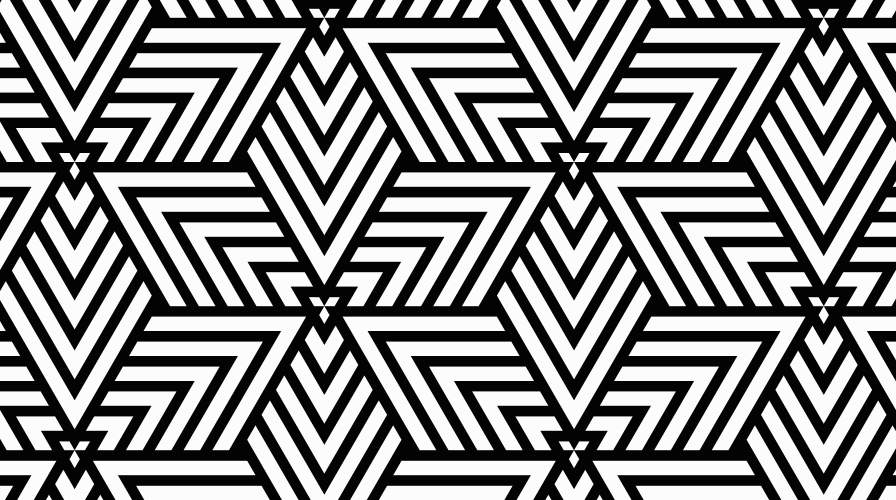
Reproduce this pattern procedurally as a WebGL 2 fragment shader.

```glsl
#version 300 es
precision highp float;
// Star lattice of rhombi, each filled with nested black and white chevrons.

uniform vec2 u_resolution;
out vec4 fragColor;

// Lengths on the canvas are fractions of its width.
const vec2 NODE = vec2(0.0833, 0.3773);   // one point where six rhombi meet
const float ROW_HEIGHT = 0.1609;          // distance between opposite rhombus sides
// Stripe sizes are fractions of the row height.
const float STRIPE_PERIOD = 0.173;
const float STRIPE_WIDTH = 0.073;
const vec3 INK = vec3(0.01);
const vec3 PAPER = vec3(0.99);
const int SAMPLES = 5;                    // per axis, for smooth edges
const float HALF_SQRT3 = 0.8660254;

// Distance to the nearer of the two sides that form a rhombus's pointed end.
float chevronDistance(vec2 p) {
    // Three axes at 120 degrees; their integer lines contain every rhombus side.
    vec3 axes = vec3(-p.y,
                     0.5 * p.y - HALF_SQRT3 * p.x,
                     0.5 * p.y + HALF_SQRT3 * p.x);
    vec3 local = fract(axes);
    vec3 cell = floor(axes);
    vec3 residue = cell - 3.0 * floor((cell + 0.5) / 3.0);

    // Exactly two residues agree, and those axes span the rhombus here.
    if (abs(residue.x - residue.y) < 0.5) return min(local.x, local.y);
    if (abs(residue.x - residue.z) < 0.5) return min(local.x, local.z);
    return min(local.y, local.z);
}

// 1 on a black stripe, 0 on the white between stripes.
float stripe(vec2 p) {
    return 1.0 - step(STRIPE_WIDTH, mod(chevronDistance(p), STRIPE_PERIOD));
}

void main() {
    // Average a grid of samples across the pixel.
    float coverage = 0.0;
    for (int j = 0; j < SAMPLES; j++) {
        for (int i = 0; i < SAMPLES; i++) {
            vec2 offset = (vec2(i, j) + 0.5) / float(SAMPLES) - 0.5;
            vec2 position = (gl_FragCoord.xy + offset) / u_resolution.x;
            coverage += stripe((position - NODE) / ROW_HEIGHT);
        }
    }
    coverage /= float(SAMPLES * SAMPLES);

    fragColor = vec4(mix(PAPER, INK, coverage), 1.0);
}
```
